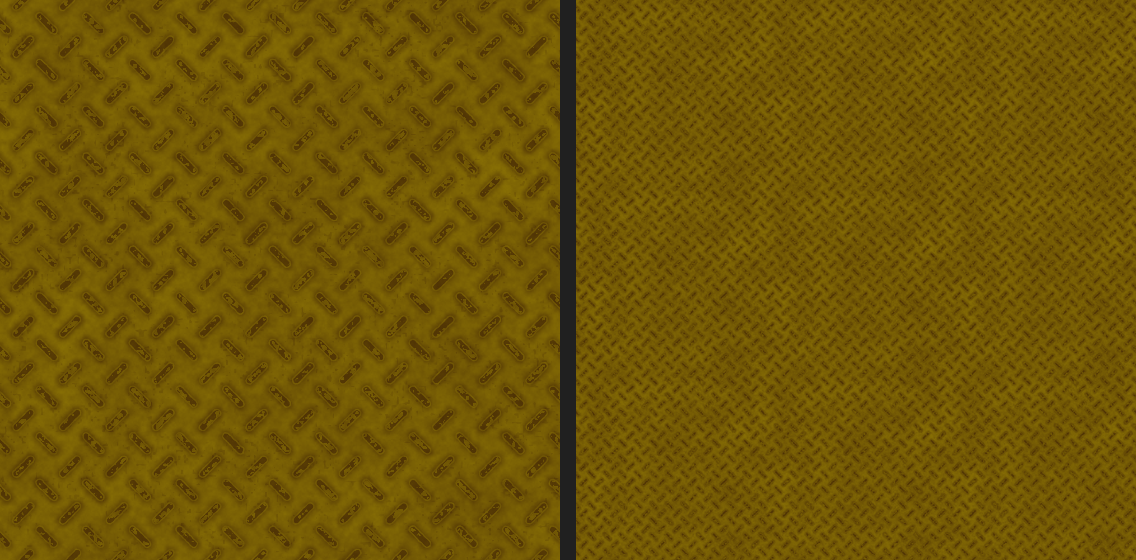
Left, the tile; right, the same tile 3 across and 3 down.
A WebGL 2 fragment shader for this texture:

```glsl
#version 300 es
precision highp float;
// Worn golden tread plate: 12 x 12 cells, each with one falling and one rising
// diagonal bar. Capsule distances give the rim, the chipped dark fill and the
// soft grime around it; wrapping value noise adds clouds, grain and specks.
uniform vec2 u_resolution;
out vec4 fragColor;

const float CELLS = 12.0;

float hash(vec2 p, float seed) {
  uvec2 q = uvec2(p) * uvec2(1597334673u, 3812015801u);
  uint n = (q.x ^ q.y ^ uint(seed) * 2654435769u) * 1597334673u;
  n = (n ^ (n >> 15u)) * 2246822519u;
  return float((n ^ (n >> 13u)) >> 8u) / 16777216.0;
}

// Value noise that wraps after a whole number of lattice steps.
float noise(vec2 uv, float period, float seed) {
  vec2 p = uv * period;
  vec2 i = floor(p);
  vec2 f = p - i;
  f = f * f * (3.0 - 2.0 * f);
  vec2 a = mod(i, period);
  vec2 b = mod(i + 1.0, period);
  return mix(mix(hash(a, seed), hash(vec2(b.x, a.y), seed), f.x),
             mix(hash(vec2(a.x, b.y), seed), hash(b, seed), f.x), f.y);
}

float fbm(vec2 uv, float period, int octaves, float seed) {
  float sum = 0.0, weight = 0.5, total = 0.0;
  for (int i = 0; i < octaves; i++) {
    sum += weight * noise(uv, period, seed + float(i));
    total += weight;
    weight *= 0.6;
    period *= 2.0;
  }
  return sum / total;
}

void main() {
  vec2 uv = gl_FragCoord.xy / u_resolution;
  vec2 p = uv * CELLS;
  float aa = CELLS / min(u_resolution.x, u_resolution.y);

  float clouds = fbm(uv, 9.0, 5, 1.0);
  float grain = fbm(uv, 110.0, 3, 11.0);
  float chips = fbm(uv, 170.0, 2, 21.0);

  // Plate surface with scattered dark specks
  float tone = 0.84 + 0.5 * (clouds - 0.5) + 0.36 * (grain - 0.5);
  float specks = smoothstep(0.72, 0.9, noise(uv, 200.0, 31.0));
  tone -= 0.22 * specks * smoothstep(0.4, 0.65, fbm(uv, 24.0, 2, 41.0));

  float grime = 0.0, rim = 0.0, fill = 0.0, worn = 0.0;
  for (int k = 0; k < 2; k++) {
    float rising = float(k);
    vec2 q = p - 0.5 * vec2(rising, 1.0 - rising);
    vec2 id = floor(q + 0.5);
    vec2 d = q - id;
    vec2 wrapped = mod(id, CELLS);
    float wear = hash(wrapped, 51.0 + rising);

    // Capsule along the diagonal, with a slightly ragged outline
    vec2 axis = vec2(1.0, 2.0 * rising - 1.0) * 0.7071;
    float along = dot(d, axis);
    float dist = length(d - axis * clamp(along, -0.215, 0.215)) - 0.071;
    float ragged = dist + 0.022 * (chips - 0.5);

    float fade = 1.0 - smoothstep(-0.02, 0.21, dist);
    grime += fade * fade * (0.75 + 0.5 * hash(wrapped, 61.0 + rising));
    rim += 1.0 - smoothstep(0.009, 0.009 + aa, abs(ragged));
    float inside = 1.0 - smoothstep(-0.5 * aa, 0.5 * aa, ragged + 0.012);
    fill += inside;

    // Paint chips off mostly on the centre line and away from the ends
    float depth = smoothstep(0.012, 0.05, -dist);
    float middle = 1.0 - smoothstep(0.08, 0.25, abs(along));
    float limit = 0.73 - 0.15 * depth - 0.07 * middle - 0.14 * (wear - 0.4);
    worn += inside * smoothstep(limit - 0.03, limit + 0.03, chips);
  }

  // Grime, then rim, dark fill and exposed patches
  tone -= 0.5 * grime * (0.6 + 0.8 * clouds);
  tone = mix(tone, 0.72 + 0.5 * (grain - 0.5), 0.85 * min(rim, 1.0));
  tone = mix(tone, 0.09 + 0.25 * (grain - 0.5), fill);
  tone = mix(tone, 0.66 + 0.5 * (grain - 0.5), worn);

  vec3 brown = vec3(0.31, 0.20, 0.02);
  vec3 gold = vec3(0.51, 0.413, 0.02);
  fragColor = vec4(mix(brown, gold, clamp(tone, 0.0, 1.1)), 1.0);
}
```
